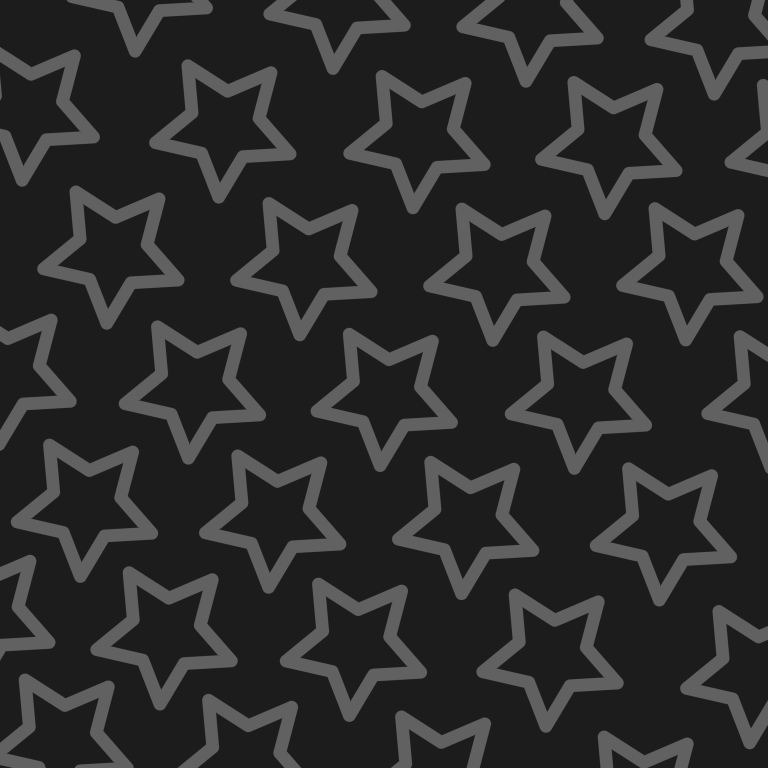
This pattern is drawn by a Shadertoy shader. Its source:

```glsl
// Staggered rows of grey outlined five-pointed stars on a near-black ground.
// Each star is a folded segment distance; its centre comes from a brick lattice
// bent by low-order polynomials, so the rows drift, tilt and bow gently.

const vec3 GROUND = vec3(0.11);
const vec3 LINE = vec3(0.38);
const float TAU = 6.2831853;
const float TIP_RADIUS = 0.0924;
const float NOTCH_RADIUS = 0.046;
const float HALF_WIDTH = 0.0083;
const float TIP_ANGLE = 0.859;
const int ROWS = 7;

float segmentDistance(vec2 p, vec2 a, vec2 b) {
    vec2 ap = p - a, ab = b - a;
    return length(ap - ab * clamp(dot(ap, ab) / dot(ab, ab), 0.0, 1.0));
}

// Distance to the outline of a star, folded into one tenth of a turn.
float starOutline(vec2 p, float tipRadius, float notchRadius, float tipAngle) {
    float sector = TAU / 5.0;
    float angle = atan(p.y, p.x) - tipAngle;
    angle = abs(mod(angle + 0.5 * sector, sector) - 0.5 * sector);
    vec2 folded = length(p) * vec2(cos(angle), sin(angle));
    vec2 notch = notchRadius * vec2(cos(0.5 * sector), sin(0.5 * sector));
    return segmentDistance(folded, vec2(tipRadius, 0.0), notch);
}

// Star centre for a row counted from the top and a column counted from mid-row.
vec2 starCentre(float row, float col) {
    float bow = exp(-0.25 * (row - 2.0) * (row - 2.0));
    float tilt = 0.0065 + 0.0015 * (row - 2.7) * (row - 2.7);

    float x = 0.5625 - 0.02005 * row + 0.000326 * row * row + 0.2513 * col;
    x += (row - 2.0) * (0.00156 * col * col - 0.0026);

    float drop = 0.0034 + 0.1708 * row - 0.00074 * row * row + tilt * col;
    drop += bow * (0.0065 - 0.0039 * col * col);
    drop += (1.0 - bow) * 0.00156 * col * (col * col - 1.0);
    return vec2(x, 1.0 - drop);
}

// Nearest outline over all rows, which hold four and five stars in turn.
float starField(vec2 p) {
    float nearest = 1.0;
    for (int row = 0; row < ROWS; row++) {
        int count = 4 + row % 2;
        for (int i = 0; i < count; i++) {
            float col = float(i) - 0.5 * float(count - 1);
            vec2 local = p - starCentre(float(row), col);
            nearest = min(nearest, starOutline(local, TIP_RADIUS, NOTCH_RADIUS, TIP_ANGLE));
        }
    }
    return nearest;
}

void mainImage(out vec4 fragColor, in vec2 fragCoord) {
    float pixel = 1.0 / iResolution.y;
    float edge = starField(fragCoord * pixel) - HALF_WIDTH;
    float coverage = 1.0 - smoothstep(-0.7 * pixel, 0.7 * pixel, edge);
    fragColor = vec4(mix(GROUND, LINE, coverage), 1.0);
}
```
